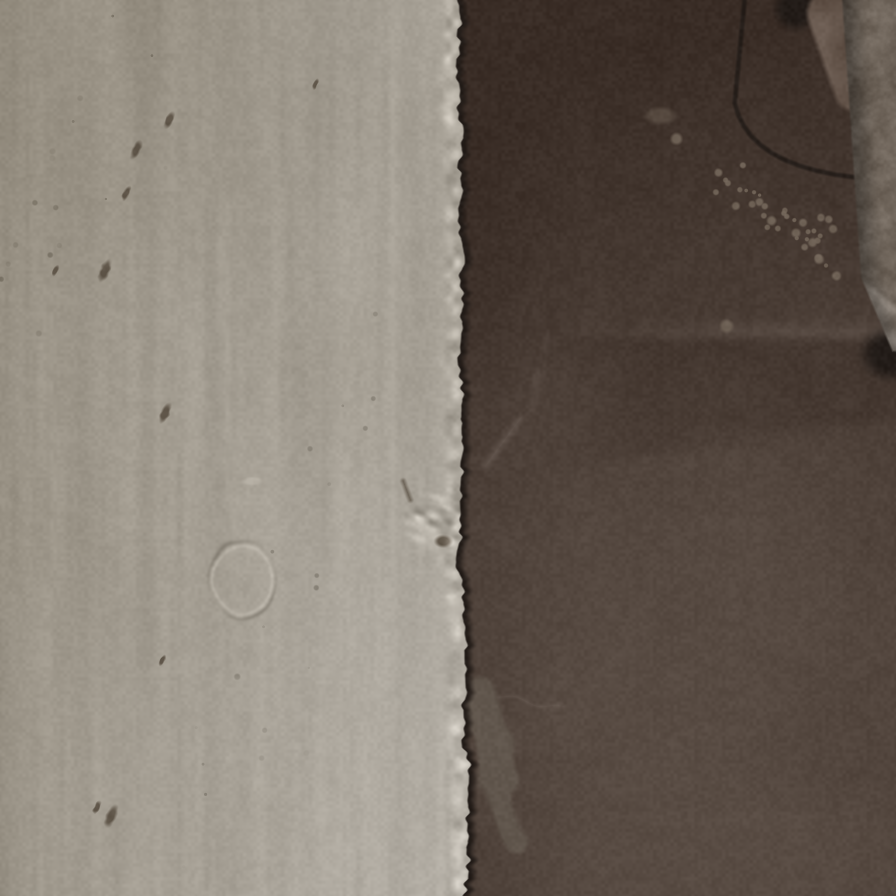
This texture is drawn by a WebGL 2 fragment shader. Its source:

```glsl
#version 300 es
precision highp float;
uniform vec2 u_resolution;
out vec4 fragColor;

#define SLAB_SHADE vec3(0.565, 0.535, 0.48)
#define SLAB_LIGHT vec3(0.71, 0.69, 0.655)
#define FLOOR_DARK vec3(0.225, 0.175, 0.148)
#define FLOOR_LIGHT vec3(0.345, 0.295, 0.262)
#define PIT vec3(0.33, 0.29, 0.24)
#define DUST vec3(0.46, 0.41, 0.36)
#define GAP vec3(0.13, 0.105, 0.09)
#define SACK vec3(0.43, 0.39, 0.35)

float hash(vec2 p) {
  p = fract(p * vec2(123.34, 345.45));
  p += dot(p, p + 34.35);
  return fract(p.x * p.y);
}

float noise(vec2 p) {
  vec2 i = floor(p), f = fract(p);
  f = f * f * (3.0 - 2.0 * f);
  return mix(mix(hash(i), hash(i + vec2(1, 0)), f.x),
             mix(hash(i + vec2(0, 1)), hash(i + 1.0), f.x), f.y) - 0.5;
}

float fbm(vec2 p) {
  float sum = 0.0, amp = 0.5;
  for (int i = 0; i < 4; i++) { sum += amp * noise(p); p = p * 2.03 + 7.1; amp *= 0.5; }
  return sum;
}

float segment(vec2 p, vec2 a, vec2 b) {
  vec2 d = b - a;
  return length(p - a - d * clamp(dot(p - a, d) / dot(d, d), 0.0, 1.0));
}

float fill(float d, float soft) { return 1.0 - smoothstep(-soft, soft, d); }
float blob(vec2 p, vec2 c, vec2 r) { return 1.0 - smoothstep(0.5, 1.2, length((p - c) / r)); }
float bump(float x, float width) { return exp(-x * x / (width * width)); }

// Leaning slab boundary with a rough rim and a notch
float slabEdge(float y) {
  float rough = noise(vec2(y * 48.0, 2.0)) * 0.008 + noise(vec2(y * 150.0, 9.0)) * 0.005;
  return 0.522 - 0.01 * y + rough - 0.011 * bump(y - 0.375, 0.018);
}

vec3 slab(vec2 p, float inset) {
  float t = 0.08 + p.x + 0.33 * (1.0 - p.y) + 0.22 * fbm(p * 5.0);
  vec3 col = mix(SLAB_SHADE, SLAB_LIGHT, clamp(t, 0.0, 1.0));
  // Trowel streaks and mottling
  col += 0.04 * noise(p * vec2(55, 1.8)) + 0.03 * noise(p * vec2(130, 7)) + 0.03 * fbm(p * 70.0);
  // Slanted pits: centre and size
  vec3 pits[10] = vec3[10](vec3(0.152, 0.833, 0.01), vec3(0.141, 0.784, 0.008),
    vec3(0.189, 0.866, 0.009), vec3(0.117, 0.698, 0.012), vec3(0.184, 0.539, 0.011),
    vec3(0.124, 0.089, 0.012), vec3(0.108, 0.099, 0.007), vec3(0.352, 0.906, 0.006),
    vec3(0.181, 0.263, 0.006), vec3(0.062, 0.698, 0.006));
  for (int i = 0; i < 10; i++) {
    vec2 d = p - pits[i].xy;
    d.x -= 0.35 * d.y + 0.002 * noise(p * 220.0);
    col = mix(col, PIT, 0.85 * blob(d, vec2(0), vec2(0.5, 1) * pits[i].z));
  }
  // Fine specks
  for (float k = 0.0; k < 40.0; k++) {
    vec2 c = vec2(hash(vec2(k, 1.3)) * 0.42, hash(vec2(k, 5.7)));
    col -= 0.13 * blob(p, c, vec2(0.0015 + 0.0025 * hash(vec2(k, 8.1)))) * hash(vec2(k, 3.9));
  }
  // Embossed ring
  vec2 q = (p - vec2(0.27, 0.353)) / vec2(0.038, 0.043);
  float rim = length(q) + 0.1 * noise(p * 45.0);
  col -= 0.1 * bump(rim - 1.0, 0.06) * (0.55 + 0.45 * sin(atan(q.y, q.x) * 2.0 + 3.6));
  col += 0.06 * bump(rim - 0.88, 0.06) + 0.05 * blob(p, vec2(0.282, 0.463), vec2(0.012, 0.005));
  // Gouge and broken ridges by the notch
  col = mix(col, PIT, 0.75 * fill(segment(p, vec2(0.45, 0.463), vec2(0.458, 0.442)) - 0.002, 0.003));
  float chip = blob(p, vec2(0.492, 0.416), vec2(0.042, 0.036));
  col += chip * 0.36 * (noise(vec2(p.x * 60.0, p.y * 130.0 + p.x * 39.0)) + 0.05);
  col = mix(col, PIT, 0.9 * blob(p, vec2(0.495, 0.396), vec2(0.01, 0.007)));
  // Bright crumbled lip
  return col + bump(inset - 0.009, 0.009) * (0.05 + 0.26 * noise(p * vec2(90, 75)));
}

vec3 ground(vec2 p, float gap) {
  float t = 1.0 - smoothstep(0.25, 1.05, p.y) + 0.35 * fbm(p * 6.0 + 3.0);
  t -= 0.28 * (1.0 - smoothstep(0.0, 0.14, gap)) + 0.15 * smoothstep(0.8, 1.0, p.x) * (1.0 - p.y);
  // Darker band
  float low = 0.375 + 0.16 * p.x;
  t -= 0.22 * fill(low - p.y, 0.012) * fill(p.y - 0.622, 0.006) * smoothstep(0.58, 0.72, p.x);
  vec3 col = mix(FLOOR_DARK, FLOOR_LIGHT, clamp(t, 0.0, 1.0)) + 0.03 * fbm(p * 60.0);
  col += 0.04 * bump(p.y - 0.63, 0.01) * smoothstep(0.62, 0.88, p.x);
  // Curved scuff
  vec2 bend = vec2(0.594, 0.551);
  float scuff = min(segment(p, vec2(0.613, 0.635), bend), segment(p, bend, vec2(0.542, 0.48)));
  col += 0.11 * fill(scuff - 0.002, 0.008) * smoothstep(-0.3, 0.2, noise(p * 55.0));
  // Pale stain with a thin tail
  vec2 w = p + 0.012 * vec2(noise(p * 40.0), noise(p * 40.0 + 9.0));
  float stain = min(segment(w, vec2(0.536, 0.225), vec2(0.556, 0.13)) - 0.021,
                    segment(w, vec2(0.553, 0.12), vec2(0.575, 0.06)) - 0.014);
  col = mix(col, vec3(0.41, 0.375, 0.335), 0.65 * fill(stain, 0.004));
  col += 0.08 * fill(segment(w, vec2(0.56, 0.224), vec2(0.63, 0.208)), 0.005);
  // Scattered crumbs and dust
  for (float k = 0.0; k < 38.0; k++) {
    vec2 c = mix(vec2(0.8, 0.81), vec2(0.93, 0.715), hash(vec2(k, 2.2)));
    c += vec2(0.035, 0.05) * (vec2(hash(vec2(k, 4.4)), hash(vec2(k, 6.1))) - 0.5);
    col = mix(col, DUST, 0.85 * blob(p, c, vec2(0.002 + 0.004 * hash(vec2(k, 7.3)))));
  }
  float dust = 0.45 * blob(p, vec2(0.737, 0.871), vec2(0.018, 0.01));
  dust += 0.8 * (blob(p, vec2(0.755, 0.845), vec2(0.007)) + blob(p, vec2(0.811, 0.636), vec2(0.008)));
  col = mix(col, DUST, dust);
  // Cable
  vec2 prev = vec2(0.832, 1.01), knee = vec2(0.835, 0.815);
  float cable = 1.0;
  for (float s = 0.0; s < 1.05; s += 0.1) {
    vec2 next = mix(mix(vec2(0.82, 0.885), knee, s), mix(knee, vec2(0.955, 0.802), s), s);
    cable = min(cable, segment(p, prev, next));
    prev = next;
  }
  col = mix(col, GAP, 0.85 * fill(cable - 0.0025, 0.002));
  // Pipe behind the sack
  col = mix(col, GAP, blob(p, vec2(0.888, 0.99), vec2(0.025)));
  float pipe = segment(p, vec2(0.925, 0.985), vec2(0.955, 0.9)) - 0.024;
  col = mix(col, vec3(0.4, 0.34, 0.3) + 0.1 * noise(p * 35.0), fill(pipe, 0.004));
  // Sack with contact shadow and pale lower end
  col *= 1.0 - 0.5 * blob(p, vec2(0.995, 0.605), vec2(0.035, 0.03));
  float side = 1.008 - 0.068 * p.y + 0.36 * max(0.69 - p.y, 0.0);
  float sack = max(side - p.x, 0.608 - p.y);
  vec3 cloth = SACK * (0.68 + 0.32 * smoothstep(0.0, 0.03, -sack)) + 0.16 * fbm(p * 65.0);
  cloth += 0.22 * fill(p.y - 0.685 + 0.8 * (p.x - 0.965), 0.006) * (noise(p * 50.0) + 0.5);
  col = mix(col, cloth, fill(sack, 0.002));
  return mix(GAP, col, smoothstep(0.001, 0.012, gap));
}

void main() {
  vec2 p = gl_FragCoord.xy / u_resolution;
  float inset = slabEdge(p.y) - p.x;
  vec3 col = mix(ground(p, -inset), slab(p, inset), smoothstep(-0.0015, 0.0015, inset));
  fragColor = vec4(clamp(col + 0.035 * noise(p * 260.0), 0.0, 1.0), 1.0);
}
```
